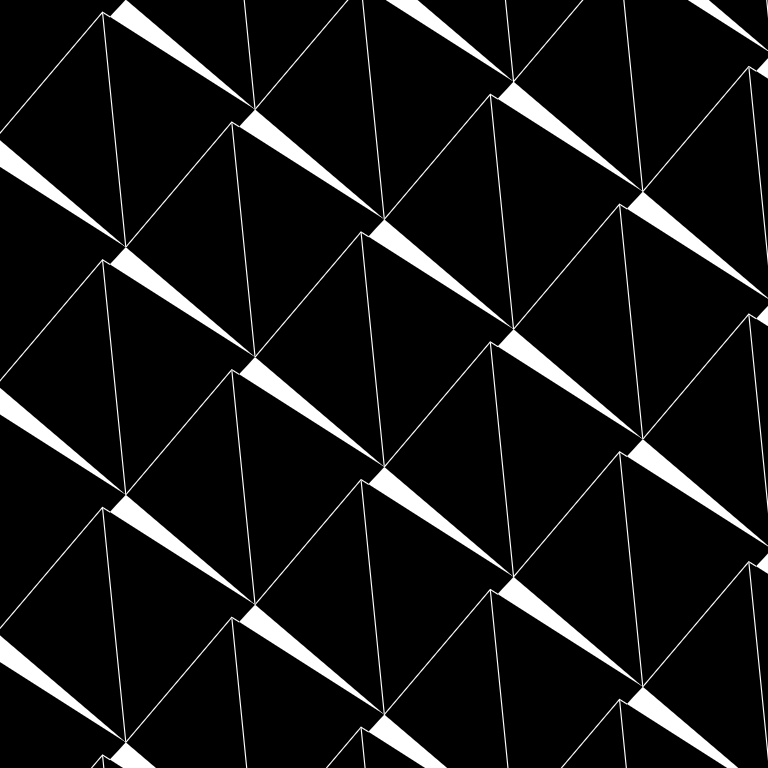
Reproduce this pattern procedurally as a WebGL 2 fragment shader.

```glsl
#version 300 es
precision highp float;
// Draws a slanted lattice of white wedges joined by hairlines on black.

uniform vec2 u_resolution;
out vec4 fragColor;

const vec3 GROUND = vec3(0.0);
const vec3 INK = vec3(1.0);
const vec2 ORIGIN = vec2(0.5004, 0.392);          // one lattice node
const vec2 STEP_ACROSS = vec2(0.1683, -0.1431);   // node to node along a wedge
const vec2 STEP_DOWN = vec2(0.0, -0.3224);        // node to node below
const vec2 APEX = vec2(-0.0303, -0.0165);         // where hairlines meet, from node
const vec2 WEDGE_CORNER = vec2(-0.0208, -0.0224); // blunt end of wedge, from node
const float LINE_WIDTH = 0.0015;

float segmentDistance(vec2 p, vec2 a, vec2 b) {
    vec2 ab = b - a;
    vec2 ap = p - a;
    return length(ap - ab * clamp(dot(ap, ab) / dot(ab, ab), 0.0, 1.0));
}

float cross2(vec2 a, vec2 b) {
    return a.x * b.y - a.y * b.x;
}

// Signed distance to a triangle, negative inside.
float triangleDistance(vec2 p, vec2 a, vec2 b, vec2 c) {
    float edge = min(segmentDistance(p, a, b),
                 min(segmentDistance(p, b, c), segmentDistance(p, c, a)));
    float winding = sign(cross2(b - a, c - a));
    float inside = min(cross2(b - a, p - a) * winding,
                   min(cross2(c - b, p - b) * winding, cross2(a - c, p - c) * winding));
    return inside > 0.0 ? -edge : edge;
}

// Signed distance to the wedge and hairlines that belong to a node at zero.
float motifDistance(vec2 p) {
    float wedge = triangleDistance(p, vec2(0.0), STEP_ACROSS, WEDGE_CORNER);
    float hairline = min(segmentDistance(p, APEX, STEP_DOWN),
                     min(segmentDistance(p, APEX, STEP_DOWN - STEP_ACROSS),
                         segmentDistance(p, APEX, WEDGE_CORNER)));
    return min(wedge, hairline - 0.5 * LINE_WIDTH);
}

void main() {
    float canvasSize = min(u_resolution.x, u_resolution.y);
    vec2 p = gl_FragCoord.xy / canvasSize - ORIGIN;

    // Nearest node in lattice coordinates
    mat2 lattice = mat2(STEP_ACROSS, STEP_DOWN);
    vec2 nearest = round(inverse(lattice) * p);

    // Motifs overlap their cells, so check the neighbours too
    float d = 1.0;
    for (int j = -1; j <= 1; j++) {
        for (int i = -1; i <= 1; i++) {
            vec2 node = lattice * (nearest + vec2(i, j));
            d = min(d, motifDistance(p - node));
        }
    }

    float coverage = clamp(0.5 - d * canvasSize, 0.0, 1.0);
    fragColor = vec4(mix(GROUND, INK, coverage), 1.0);
}
```
